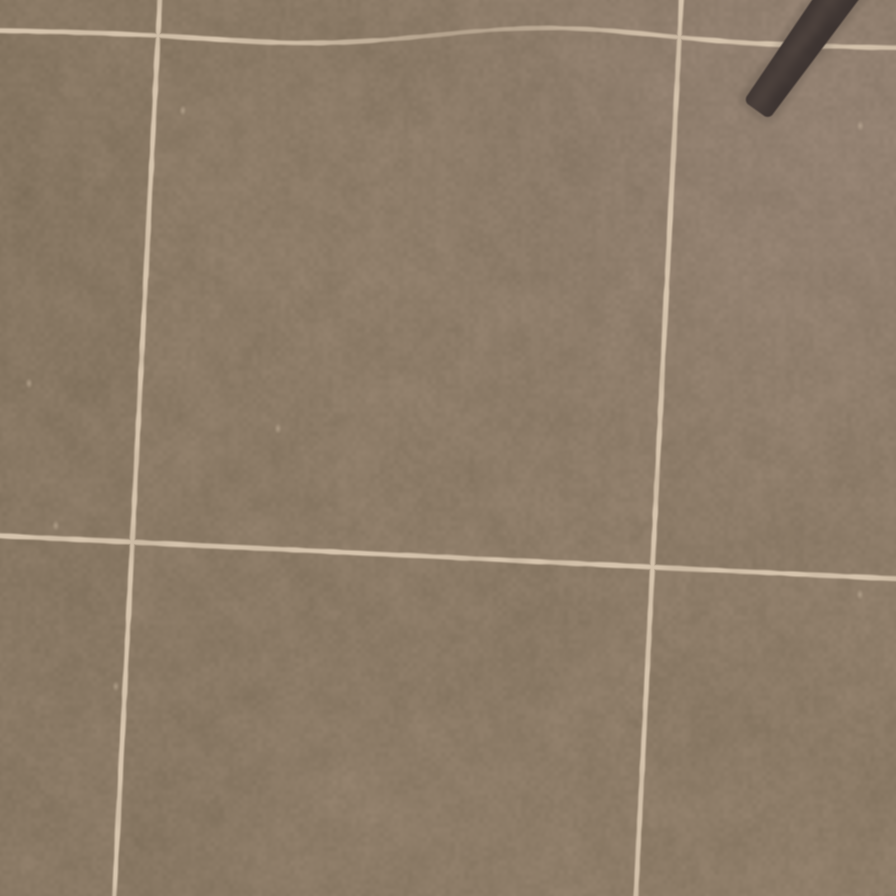
A WebGL 1 fragment shader for this texture:

```glsl
precision highp float;
uniform vec2 u_resolution;

const vec3 TILE_DARK = vec3(0.485, 0.425, 0.345);
const vec3 TILE_LIGHT = vec3(0.615, 0.540, 0.460);
const vec3 GROUT = vec3(0.84, 0.77, 0.68);
const vec3 BAR_DARK = vec3(0.235, 0.200, 0.190);
const vec3 BAR_LIGHT = vec3(0.310, 0.265, 0.245);

const vec2 GRID_ORIGIN = vec2(0.1276, 0.402);
const vec2 GRID_PITCH = vec2(0.582, 0.564);
const vec2 GRID_SLANT = vec2(0.0508, -0.048);
const float ROW_SPREAD = 0.0285;     // rows fan apart towards the right
const float GROUT_HALF = 0.0027;
const float GROUT_SOFT = 0.0013;
const vec2 BAR_END = vec2(0.844, 0.877);
const vec2 BAR_AXIS = vec2(0.581, 0.814);
const float BAR_HALF = 0.0175;
const float BAR_TAPER = 0.024;
const float BAR_ROUND = 0.007;
const float SPECK_CELLS = 11.0;
const float SPECK_CHANCE = 0.07;

float hash(vec2 p) {
  return fract(sin(dot(p, vec2(127.1, 311.7))) * 43758.55);
}

float noise(vec2 p) {
  vec2 i = floor(p), f = fract(p);
  f = f * f * (3.0 - 2.0 * f);
  return mix(mix(hash(i), hash(i + vec2(1.0, 0.0)), f.x),
             mix(hash(i + vec2(0.0, 1.0)), hash(i + 1.0), f.x), f.y);
}

// Layered noise centred on zero
float mottle(vec2 p) {
  float sum = 0.0, amp = 0.5;
  for (int i = 0; i < 4; i++) {
    sum += amp * (noise(p) - 0.5);
    p = mat2(1.6, 1.2, -1.2, 1.6) * p + 7.3;
    amp *= 0.65;
  }
  return sum;
}

float bump(float x, float center, float width) {
  float d = (x - center) / width;
  return exp(-d * d);
}

// Tile coordinates; integers lie on the grout lines
vec2 gridCoord(vec2 p) {
  float bend = 0.015 * bump(p.x, 0.62, 0.16) - 0.008 * bump(p.x, 0.34, 0.15);
  float y = p.y - bend * smoothstep(0.75, 0.95, p.y);
  return vec2((p.x - GRID_ORIGIN.x - GRID_SLANT.x * p.y) / GRID_PITCH.x,
              (y - GRID_ORIGIN.y - GRID_SLANT.y * p.x) / (GRID_PITCH.y + ROW_SPREAD * p.x));
}

float line(float dist, float halfWidth, float soft) {
  return 1.0 - smoothstep(halfWidth - soft, halfWidth + soft, dist);
}

// Rounded bar running off the top edge; q = (across, along)
float barDistance(vec2 q) {
  float halfWidth = BAR_HALF + BAR_TAPER * max(q.y, 0.0);
  vec2 d = vec2(abs(q.x) - halfWidth, -q.y) + BAR_ROUND;
  return length(max(d, 0.0)) + min(max(d.x, d.y), 0.0) - BAR_ROUND;
}

// Sparse pale chips, one candidate per cell
float specks(vec2 p, float px) {
  vec2 cell = floor(p * SPECK_CELLS);
  vec2 center = 0.2 + 0.6 * vec2(hash(cell + 3.1), hash(cell + 8.7));
  float dist = length((fract(p * SPECK_CELLS) - center) * vec2(1.0, 0.7)) / SPECK_CELLS;
  return step(hash(cell + 21.4), SPECK_CHANCE) * line(dist, 0.0022, 0.0016 + px);
}

void main() {
  vec2 p = gl_FragCoord.xy / u_resolution;
  float px = 1.0 / min(u_resolution.x, u_resolution.y);
  vec2 grid = gridCoord(p);
  vec2 tile = floor(grid);

  // Stone: slow lighting, cloudy stains and fine grain
  float tone = 0.48 + 0.16 * (p.x - 0.5) + 0.05 * (hash(tile + 5.0) - 0.5);
  tone += 0.26 * mottle(p * 5.0 + tile * 3.7);
  tone += 0.34 * mottle(p * vec2(38.0, 32.0) + tile * 9.1);
  tone += 0.20 * (noise(p * 190.0) - 0.5);
  tone += 0.14 * bump(length(p - vec2(0.9, 0.85)), 0.0, 0.3);
  vec3 color = mix(TILE_DARK, TILE_LIGHT, clamp(tone, 0.0, 1.0));
  color.b += 0.018 * bump(length(p - vec2(0.95, 0.9)), 0.0, 0.4);
  color = mix(color, GROUT, 0.4 * specks(p, px));

  // Grout: uneven width and strength, worn on the bent stretch
  vec2 pitch = vec2(GRID_PITCH.x, GRID_PITCH.y + ROW_SPREAD * p.x);
  vec2 dist = abs(fract(grid + 0.5) - 0.5) * pitch;
  float worn = bump(p.x, 0.53, 0.16) * smoothstep(0.8, 0.9, p.y);
  float halfWidth = GROUT_HALF + 0.0009 * (noise(p * 70.0) - 0.5);
  float soft = GROUT_SOFT + 0.5 * px;
  float across = line(dist.y, halfWidth - 0.0005 * worn, soft) * (1.0 - 0.45 * worn);
  float down = line(dist.x, halfWidth, soft);
  float grout = max(across, down) * (0.86 + 0.22 * noise(p * 45.0));
  color = mix(color, GROUT, min(grout, 1.0));

  // Dark bar with a faint shadow and a lighter middle
  vec2 rel = p - BAR_END;
  vec2 q = vec2(dot(rel, vec2(BAR_AXIS.y, -BAR_AXIS.x)), dot(rel, BAR_AXIS));
  float bar = barDistance(q);
  color *= 1.0 - 0.10 * (1.0 - smoothstep(0.0, 0.012, bar));
  vec3 barColor = mix(BAR_DARK, BAR_LIGHT, 0.7 * bump(q.x, -0.004, 0.011) + 0.2 * noise(p * 90.0));
  color = mix(color, barColor, line(bar, 0.0, 0.001 + 0.5 * px));

  gl_FragColor = vec4(color, 1.0);
}
```
